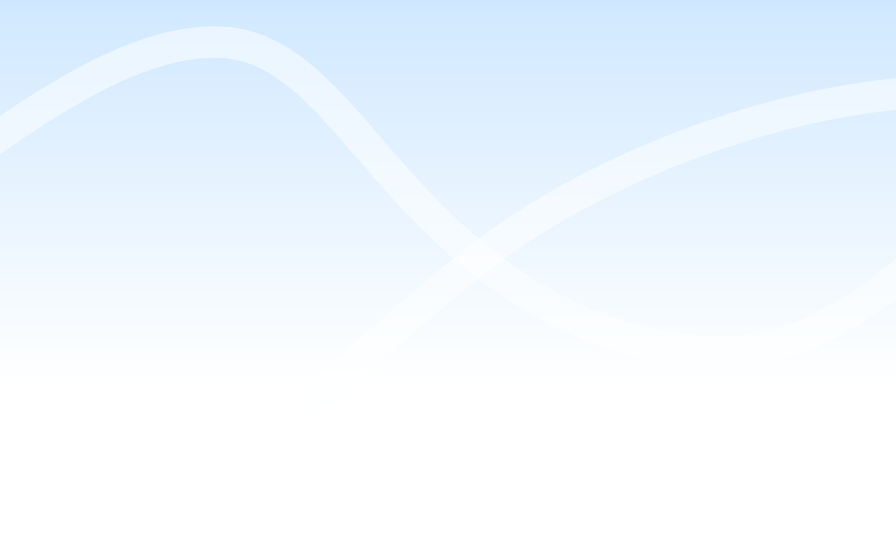
Write a Shadertoy shader that draws this background.

```glsl
#define DESIGN_SIZE vec2(768.0, 465.0)
#define SKY_TOP vec3(0.815, 0.910, 1.0)
#define SKY_END 330.0
#define RIBBON_COLOR vec3(0.995, 1.0, 1.0)
#define RIBBON_OPACITY 0.53
#define RIBBON_RADIUS 13.5
#define CURVE_STEPS 20

float segmentDistance(vec2 p, vec2 a, vec2 b) {
    vec2 ab = b - a;
    float t = clamp(dot(p - a, ab) / dot(ab, ab), 0.0, 1.0);
    return length(p - a - ab * t);
}

vec2 bezier(vec2 a, vec2 b, vec2 c, vec2 d, float t) {
    float s = 1.0 - t;
    return s * s * s * a + 3.0 * s * s * t * b + 3.0 * s * t * t * c + t * t * t * d;
}

// Distance to a cubic curve, walked as short segments
float curveDistance(vec2 p, vec2 a, vec2 b, vec2 c, vec2 d) {
    float nearest = 1e5;
    vec2 previous = a;
    for (int i = 1; i <= CURVE_STEPS; i++) {
        vec2 next = bezier(a, b, c, d, float(i) / float(CURVE_STEPS));
        nearest = min(nearest, segmentDistance(p, previous, next));
        previous = next;
    }
    return nearest;
}

// Wave: a crest on the left, a trough on the right
float waveDistance(vec2 p) {
    vec2 crest = vec2(185, 36), crossing = vec2(410, 222), trough = vec2(620, 302);
    float d = curveDistance(p, vec2(-30, 137), vec2(60, 72), vec2(125, 36), crest);
    d = min(d, curveDistance(p, crest, vec2(270, 36), vec2(310, 142), crossing));
    d = min(d, curveDistance(p, crossing, vec2(470, 271), vec2(545, 302), trough));
    return min(d, curveDistance(p, trough, vec2(685, 302), vec2(745, 262), vec2(800, 212)));
}

// Arc: rises from the lower middle to the right edge
float arcDistance(vec2 p) {
    vec2 crossing = vec2(410, 222);
    float d = curveDistance(p, vec2(270, 343), vec2(320, 299), vec2(360, 261), crossing);
    return min(d, curveDistance(p, crossing, vec2(505, 147), vec2(660, 86), vec2(790, 79)));
}

float ribbonMask(float d, float pixel) {
    return RIBBON_OPACITY * (1.0 - smoothstep(-0.6, 0.6, (d - RIBBON_RADIUS) / pixel));
}

void mainImage(out vec4 fragColor, in vec2 fragCoord) {
    // Design space with y running down from the top
    vec2 uv = fragCoord / iResolution.xy;
    vec2 p = vec2(uv.x, 1.0 - uv.y) * DESIGN_SIZE;
    float pixel = DESIGN_SIZE.y / iResolution.y;

    // Sky fading to white
    vec3 color = mix(SKY_TOP, vec3(1.0), clamp(p.y / SKY_END, 0.0, 1.0));

    // Translucent ribbons, brighter where they overlap
    color = mix(color, RIBBON_COLOR, ribbonMask(waveDistance(p), pixel));
    color = mix(color, RIBBON_COLOR, ribbonMask(arcDistance(p), pixel));

    fragColor = vec4(color, 1.0);
}
```
